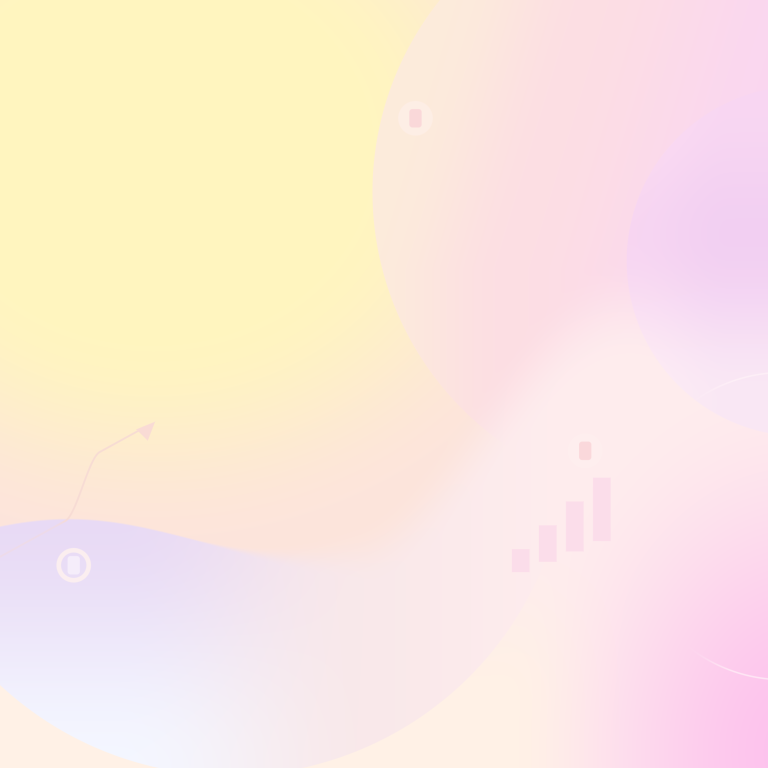
A Shadertoy shader for this background:

```glsl
// Soft pastel backdrop: yellow glow, pink and lilac discs, a lavender wave, faint bars, coins and an arrow.

// Antialiased coverage of a signed distance (negative inside)
float fill(float d) {
    float aa = 0.75 / iResolution.y;
    return 1.0 - smoothstep(-aa, aa, d);
}

float box(vec2 p, vec2 halfSize) {
    vec2 q = abs(p) - halfSize;
    return length(max(q, 0.0)) + min(max(q.x, q.y), 0.0);
}

// Height of the wave that sweeps up to the right
float waveHeight(float x) {
    return 0.299 + 0.025 * cos((x - 0.09) * 10.1) + 0.29 * smoothstep(0.47, 0.84, x);
}

// Height of the rising trend line
float trendHeight(float x) {
    return 0.275 + 0.55 * x + 0.065 * smoothstep(0.085, 0.13, x);
}

vec3 upperSky(vec2 p) {
    float glow = length((p - vec2(0.2, 0.8)) * vec2(1.0, 1.15));
    vec3 col = mix(vec3(1.0, 0.96, 0.75), vec3(0.99, 0.895, 0.86), smoothstep(0.27, 0.6, glow));

    // Large peach to pink disc
    float q = p.x - 0.3 * max(p.y - 0.65, 0.0);
    vec3 disc = mix(vec3(0.99, 0.92, 0.86), vec3(0.99, 0.87, 0.89), smoothstep(0.48, 0.67, q));
    disc = mix(disc, vec3(0.98, 0.84, 0.94), smoothstep(0.65, 0.95, q));
    return mix(col, disc, fill(length(p - vec2(0.885, 0.75)) - 0.4));
}

vec3 lowerWave(vec2 p) {
    vec3 lavender = mix(vec3(0.955, 0.965, 1.0), vec3(0.91, 0.855, 0.96), smoothstep(0.0, 0.33, p.y));
    vec3 blush = mix(vec3(0.975, 0.91, 0.915), vec3(0.995, 0.925, 0.93), smoothstep(0.45, 0.75, p.x));
    vec3 col = mix(lavender, blush, smoothstep(0.15, 0.5, p.x));

    // Cream ground beyond the round lower rim
    float rim = fill(0.44 - length(p - vec2(0.3, 0.43)));
    float fade = (1.0 - smoothstep(0.65, 0.85, p.x)) * (1.0 - smoothstep(0.08, 0.32, p.y));
    col = mix(col, vec3(1.0, 0.945, 0.9), rim * fade);

    // Pink glow in the lower right corner
    float corner = length((p - vec2(1.04, 0.02)) * vec2(1.0, 0.75));
    return mix(col, vec3(0.99, 0.76, 0.93), 1.0 - smoothstep(0.0, 0.38, corner));
}

void mainImage(out vec4 fragColor, in vec2 fragCoord) {
    vec2 p = fragCoord / iResolution.xy;

    // Wave edge: crisp on the left, misty on the right
    float soft = mix(0.0015, 0.07, smoothstep(0.25, 0.68, p.x));
    float below = 1.0 - smoothstep(-soft, soft, p.y - waveHeight(p.x));
    vec3 col = mix(upperSky(p), lowerWave(p), below);

    // Lilac disc at the right edge
    float lilac = fill(length(p - vec2(1.044, 0.66)) - 0.228);
    vec3 lilacColor = mix(vec3(0.975, 0.905, 0.96), vec3(0.945, 0.81, 0.95), smoothstep(0.48, 0.69, p.y));
    lilacColor = mix(lilacColor, vec3(0.97, 0.84, 0.95), smoothstep(0.7, 0.86, p.y));
    lilacColor += vec3(0.02, 0.025, 0.0) * (1.0 - smoothstep(0.82, 0.95, p.x));
    col = mix(col, lilacColor, lilac * 0.9);

    // Thin pale arc, visible at its top and bottom
    float arc = abs(length(p - vec2(1.02, 0.315)) - 0.2) - 0.001;
    float arcFade = smoothstep(0.12, 0.18, abs(p.y - 0.315)) * smoothstep(0.89, 0.96, p.x);
    col = mix(col, vec3(1.0, 0.95, 0.97), fill(arc) * arcFade * 0.7);

    // Rising bars
    for (int i = 0; i < 4; i++) {
        float n = float(i);
        float low = 0.255 + 0.0135 * n;
        float high = 0.285 + 0.031 * n;
        vec2 center = vec2(0.678 + 0.0352 * n, 0.5 * (low + high));
        float bar = box(p - center, vec2(0.0115, 0.5 * (high - low)));
        col = mix(col, vec3(0.985, 0.86, 0.915), fill(bar) * 0.9);
    }

    // Trend line with arrow head
    float slope = (trendHeight(p.x + 0.001) - trendHeight(p.x - 0.001)) / 0.002;
    float line = abs(p.y - trendHeight(p.x)) / sqrt(1.0 + slope * slope) - 0.0012;
    float lineAlpha = mix(0.35, 0.9, smoothstep(0.07, 0.09, p.x));
    col = mix(col, vec3(0.965, 0.855, 0.83), fill(max(line, p.x - 0.187)) * lineAlpha);
    vec2 tip = vec2(0.202, 0.451) - p;
    float along = dot(tip, vec2(0.7, 0.714));
    float across = abs(dot(tip, vec2(-0.714, 0.7)));
    float head = max(along - 0.0244, (across - 0.43 * along) * 0.92);
    col = mix(col, vec3(0.975, 0.86, 0.835), fill(head));

    // Plain coins: two pale discs and one white ring
    vec2 coins[3] = vec2[3](vec2(0.541, 0.846), vec2(0.762, 0.413), vec2(0.096, 0.264));
    for (int i = 0; i < 3; i++) {
        vec2 c = p - coins[i];
        float r = length(c);
        bool ringed = i == 2;
        float body = ringed ? abs(r - 0.0195) - 0.003 : r - 0.0225;
        vec3 markColor = ringed ? vec3(0.97, 0.94, 0.985) : vec3(0.98, 0.83, 0.845);
        col = mix(col, vec3(0.995, 0.945, 0.935), fill(body) * (ringed ? 0.85 : 0.5));
        col = mix(col, markColor, fill(box(c, vec2(0.004, 0.008)) - 0.004) * 0.85);
    }

    fragColor = vec4(clamp(col, 0.0, 1.0), 1.0);
}
```
